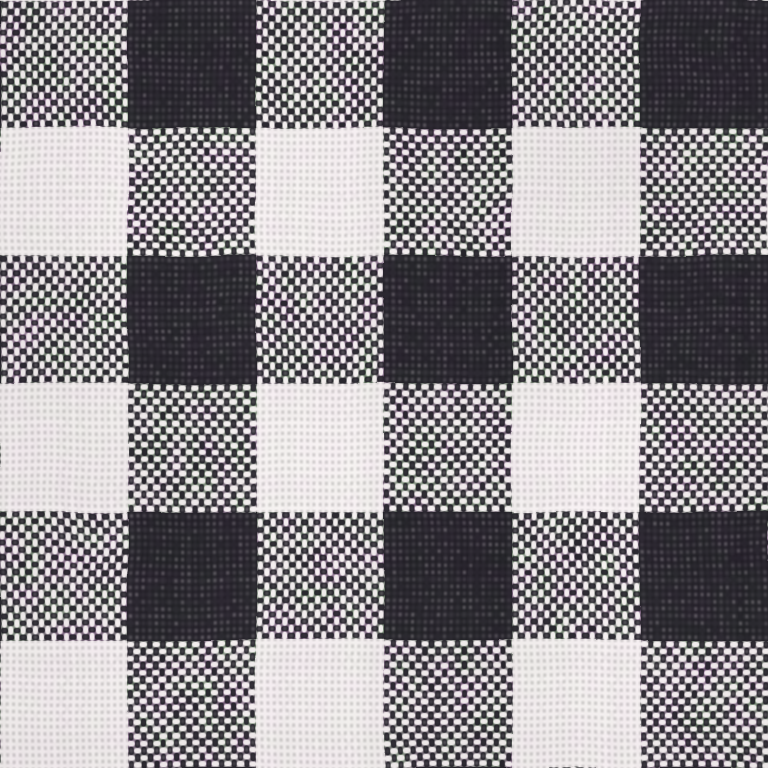
This texture is drawn by a Shadertoy shader. Its source:

```glsl
#define REPEATS 3.0
#define WARP_PER_BAND 20.0
#define WEFT_PER_BAND 18.0
#define PALE vec3(0.945, 0.925, 0.928)
#define DARK vec3(0.165, 0.155, 0.185)
#define ELONGATION 0.16
#define SOFTNESS 0.40
#define WOBBLE 0.45
#define HOLE_SHADE 0.14
#define SPECK 0.17
#define TINT 0.05

const float PI = 3.14159;

float hash(vec2 p) {
    return fract(sin(dot(p, vec2(127.1, 311.7))) * 43758.5453);
}

// Value noise that wraps over the canvas after a whole number of cells
float tileNoise(vec2 uv, vec2 cells) {
    vec2 p = uv * cells;
    vec2 i = floor(p);
    vec2 f = smoothstep(0.0, 1.0, p - i);
    float a = hash(mod(i, cells));
    float b = hash(mod(i + vec2(1.0, 0.0), cells));
    float c = hash(mod(i + vec2(0.0, 1.0), cells));
    float d = hash(mod(i + 1.0, cells));
    return mix(mix(a, b, f.x), mix(c, d, f.x), f.y);
}

// Yarn colour: pale and dark bands alternate, each thread slightly uneven
vec3 yarn(float id, float perBand, float seed) {
    float isDark = mod(floor(id / perBand), 2.0);
    float uneven = hash(vec2(id, seed)) - 0.5;
    return mix(PALE, DARK, isDark) + 0.025 * uneven;
}

void mainImage(out vec4 fragColor, in vec2 fragCoord) {
    vec2 uv = fragCoord / iResolution.xy;
    vec2 perBand = vec2(WARP_PER_BAND, WEFT_PER_BAND);
    vec2 threads = 2.0 * REPEATS * perBand;
    vec2 pixel = threads / iResolution.xy;

    // Threads wander a little; whole numbers are thread centres
    vec2 drift = vec2(tileNoise(uv, vec2(11.0, 17.0)),
                      tileNoise(uv + 0.5, vec2(16.0, 10.0))) - 0.5;
    vec2 p = uv * threads - 0.5 + WOBBLE * drift;
    vec2 id = mod(floor(p + 0.5), threads);

    // Plain weave: positive where the upright warp lies on top
    vec2 wave = cos(PI * p);
    float crossing = wave.x * wave.y;
    float lift = crossing + ELONGATION * (cos(2.0 * PI * p.x) - cos(2.0 * PI * p.y));
    lift += 0.30 * (tileNoise(uv, vec2(60.0, 54.0)) - 0.5);
    float edge = SOFTNESS + 0.7 * max(pixel.x, pixel.y);
    float warpOnTop = smoothstep(-edge, edge, lift);

    vec3 warp = yarn(id.x, perBand.x, 3.0);
    vec3 weft = yarn(id.y, perBand.y, 7.0);
    vec3 color = mix(weft, warp, warpOnTop);

    // Shaded gaps between threads, faint sheen on dark yarn
    vec2 gap = sin(PI * p);
    float hole = gap.x * gap.x * gap.y * gap.y;
    color *= 1.0 - HOLE_SHADE * hole;
    float darkness = 1.0 - smoothstep(0.15, 0.8, color.g);
    float spot = hash(id + 19.0);
    color += SPECK * darkness * spot * crossing * crossing * vec3(1.0, 0.97, 0.95);

    // Violet and green tints, strongest where both yarns mix
    float hueShift = tileNoise(uv + 0.25, vec2(48.0, 42.0)) - 0.5;
    float blend = 4.0 * warpOnTop * (1.0 - warpOnTop) * abs(warp.g - weft.g);
    color += TINT * hueShift * (0.25 + 2.0 * blend) * vec3(0.7, -1.0, 0.9);

    // Broad unevenness of the cloth
    color *= 1.0 + 0.04 * (tileNoise(uv, vec2(5.0)) - 0.5);
    fragColor = vec4(clamp(color, 0.0, 1.0), 1.0);
}
```
